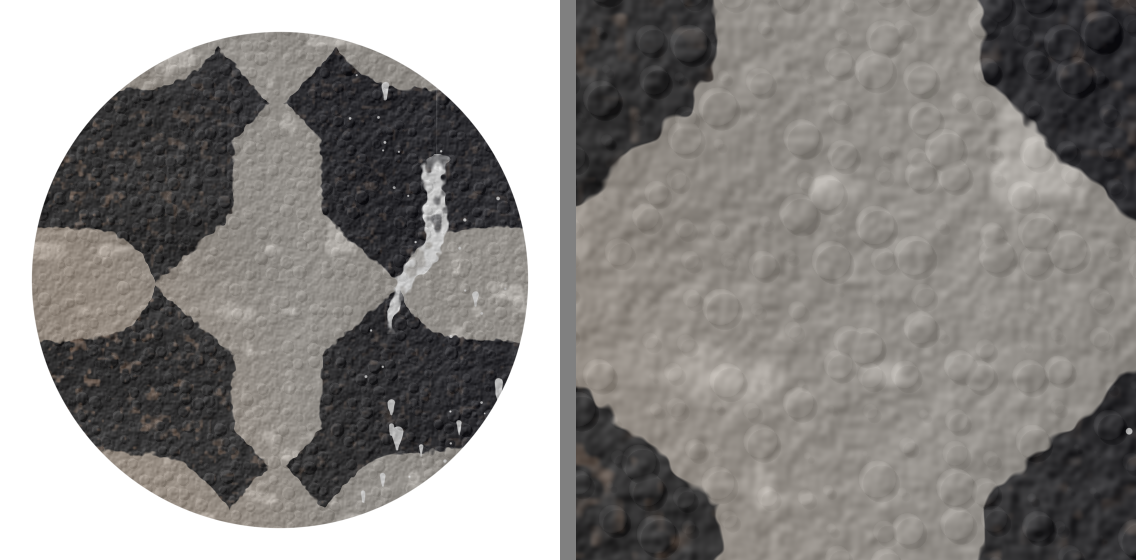
Left: the whole. Right: its middle third, enlarged.
Give the GLSL for this pattern, as a WebGL 2 fragment shader.

```glsl
#version 300 es
precision highp float;
// Round plaque of rough cast concrete: pale pointed cross and lobes on dark ground, splashed with paint.
#define DISC_RADIUS 0.443
#define ARM_HALF_WIDTH 0.079
#define NECK_HEIGHT 0.324
#define TIP_REACH 0.222
#define LOBE_HALF_HEIGHT 0.102
#define EDGE_WEAR 0.009
#define RELIEF 0.46
#define SPLATS 46

uniform vec2 u_resolution;
out vec4 fragColor;

const vec3 WHITE = vec3(1.0);
const vec3 PALE_STONE = vec3(0.565, 0.55, 0.53);
const vec3 WARM_STONE = vec3(0.58, 0.54, 0.50);
const vec3 DARK_STONE = vec3(0.195, 0.193, 0.195);
const vec3 COOL_DARK = vec3(0.165, 0.165, 0.18);
const vec3 RUST_GRIT = vec3(0.43, 0.37, 0.33);
const vec3 PAINT = vec3(0.77, 0.77, 0.77);

float hash(vec2 p) {
    vec3 q = fract(vec3(p.xyx) * 0.1031);
    q += dot(q, q.yzx + 33.33);
    return fract((q.x + q.y) * q.z);
}

// Value noise that wraps after a whole number of cells.
float noise(vec2 uv, float cells) {
    vec2 g = uv * cells, i = floor(g), f = fract(g);
    f = f * f * (3.0 - 2.0 * f);
    vec2 a = mod(i, cells), b = mod(i + 1.0, cells);
    return mix(mix(hash(a), hash(vec2(b.x, a.y)), f.x),
               mix(hash(vec2(a.x, b.y)), hash(b), f.x), f.y);
}

// Small rounded lumps, some cells left empty.
float pebbles(vec2 uv, float cells) {
    vec2 g = uv * cells, i = floor(g);
    float h = 0.0;
    for (int k = 0; k < 9; k++) {
        vec2 o = i + vec2(k % 3 - 1, k / 3 - 1);
        vec2 w = mod(o, cells);
        vec2 c = o + 0.2 + 0.6 * vec2(hash(w + 7.0), hash(w + 91.0));
        float r = 0.52 * hash(w + 43.0);
        h = max(h, sqrt(max(r * r - dot(g - c, g - c), 0.0)));
    }
    return h;
}

float height(vec2 uv) {
    return 0.42 * noise(uv, 52.0) + 0.36 * noise(uv, 112.0)
         + 0.2 * noise(uv, 230.0) + 0.75 * pebbles(uv, 44.0);
}

// Positive inside the pale figure, negative on the dark ground.
float paleFigure(vec2 p) {
    vec2 q = abs(p);
    float arm = min(ARM_HALF_WIDTH, 0.016 + 0.95 * abs(q.y - NECK_HEIGHT));
    if (q.y > NECK_HEIGHT) arm = 0.016 + 0.9 * (q.y - NECK_HEIGHT);
    float diamond = 0.75 * (0.885 * (TIP_REACH - q.x) - q.y);
    float lobe = LOBE_HALF_HEIGHT * (1.0 - exp(28.0 * (TIP_REACH - 0.006 - q.x))) - q.y;
    float rise = max(1.0 - (q.x - 0.1) / 0.13, 0.0);
    float base = p.y > 0.0 ? 0.349 : 0.302 - 0.12 * max(q.x - 0.25, 0.0);
    float corner = q.y - base - 0.08 * rise * rise;
    return max(max(arm - q.x, diamond), max(lobe, corner));
}

// Coverage of the ragged run of paint and of the scattered drops.
float paintSplash(vec2 p, vec2 uv, float aa) {
    float rag = noise(uv, 40.0) - 0.5 + 0.6 * (noise(uv, 95.0) - 0.5);
    float middle = mix(0.198, 0.28, smoothstep(-0.09, 0.11, p.y));
    float width = 0.021 * smoothstep(-0.12, 0.06, p.y) * smoothstep(0.226, 0.214, p.y);
    float run = width - abs(p.x - middle) + 0.024 * rag * step(0.001, width);
    float cover = smoothstep(-0.002, 0.004, run) * smoothstep(-0.11, -0.07, p.y);
    cover *= 0.45 + 0.55 * smoothstep(0.25, 0.55, noise(uv, 64.0));
    for (int k = 0; k < SPLATS; k++) {
        float n = float(k);
        vec2 c = vec2(mix(0.12, 0.43, hash(vec2(n, 3.0))),
                      mix(-0.4, 0.38, pow(hash(vec2(n, 17.0)), 1.7)));
        float size = hash(vec2(n, 29.0));
        float r = 0.0018 + 0.012 * pow(size, 5.0);
        vec2 d = p - c;
        float drip = step(0.72, size) * 3.5 * r;
        float along = clamp(-d.y, 0.0, drip);
        float taper = 1.0 - 0.65 * along / max(drip, 0.001);
        float edge = r * taper - length(vec2(d.x, d.y + along)) + 0.004 * rag * size;
        cover = max(cover, 0.9 * smoothstep(-aa, aa, edge));
    }
    return cover;
}

void main() {
    vec2 uv = gl_FragCoord.xy / u_resolution;
    vec2 p = uv - 0.5;
    float aa = 0.75 / min(u_resolution.x, u_resolution.y);

    // Cross with chipped edges
    float chip = noise(uv, 70.0) + 0.6 * noise(uv, 150.0) - 0.8;
    float pale = smoothstep(-aa - 0.001, aa + 0.001,
                            paleFigure(p + vec2(0.005, 0.008)) + EDGE_WEAR * chip);

    // Stone colours: warmer to the left, cooler to the upper right
    float warmth = smoothstep(0.05, -0.4, p.x + 0.35 * p.y);
    float patches = noise(uv, 9.0) - 0.5;
    vec3 light = mix(PALE_STONE, WARM_STONE, warmth) + 0.035 * patches;
    light += 0.11 * smoothstep(0.78, 0.92, noise(uv, 27.0));
    vec3 dark = mix(COOL_DARK, DARK_STONE, smoothstep(0.3, -0.15, p.x + 0.5 * p.y));
    float grit = smoothstep(0.58, 0.9, 0.6 * noise(uv, 125.0) + 0.4 * noise(uv, 63.0));
    dark += 0.05 * patches;
    dark = mix(dark, RUST_GRIT, grit * (0.4 + 0.6 * warmth));
    vec3 color = mix(dark, light, pale);

    // Paint, then relief lit from the upper left
    color = mix(color, PAINT, paintSplash(p, uv, aa));
    float slope = height(uv) - height(uv + vec2(-0.0025, 0.003));
    color += RELIEF * clamp(slope, -0.3, 0.3) * mix(0.85, 0.72, pale);

    float disc = smoothstep(aa, -aa, length(p) - DISC_RADIUS);
    fragColor = vec4(mix(WHITE, clamp(color, 0.0, 1.0), disc), 1.0);
}
```
